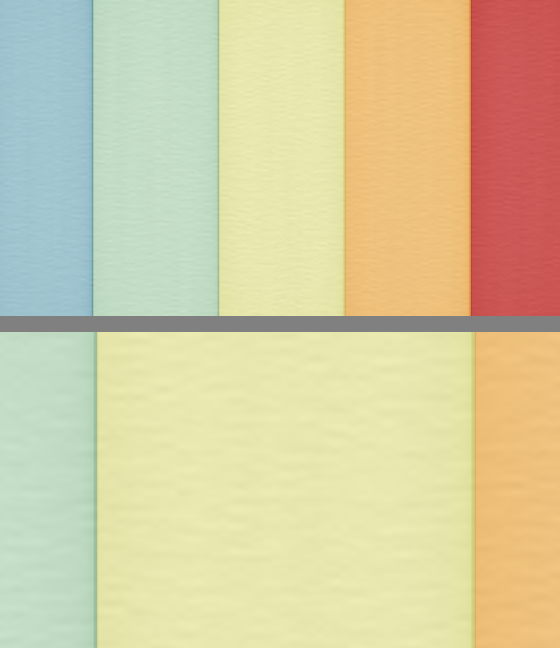
Top, the full canvas; bottom, a detail of the centre.
Reproduce this background procedurally as a Shadertoy shader.

```glsl
// Five vertical pastel paper panels with embossed grain and soft shaded seams.

const float PANEL_WIDTH = 0.2248;  // fraction of canvas width
const float FIRST_SEAM = 0.1663;
const float GRAIN_ROWS = 116.0;    // paper ridges per canvas height

float hash(vec2 p) {
    return fract(sin(dot(p, vec2(127.1, 311.7))) * 43758.5453);
}

float noise(vec2 p) {
    vec2 i = floor(p), f = fract(p);
    f = f * f * (3.0 - 2.0 * f);
    return mix(mix(hash(i), hash(i + vec2(1, 0)), f.x),
               mix(hash(i + vec2(0, 1)), hash(i + vec2(1, 1)), f.x), f.y);
}

vec3 panelColor(float index) {
    if (index < 0.5) return vec3(0.64, 0.78, 0.82);  // blue
    if (index < 1.5) return vec3(0.77, 0.867, 0.78); // mint
    if (index < 2.5) return vec3(0.907, 0.907, 0.69); // cream
    if (index < 3.5) return vec3(0.935, 0.765, 0.50); // apricot
    return vec3(0.805, 0.36, 0.35);                  // red
}

// Deepens a colour: the weaker a channel, the more it drops.
vec3 deepen(vec3 color, float amount) {
    return pow(color, vec3(1.0 + amount));
}

// Height of the paper: wavy horizontal ridges broken up by finer fibres.
float paperHeight(vec2 p, float rows) {
    float wobble = noise(p * vec2(14.0, 9.0)) * 1.2;
    float ridges = noise(vec2(p.x * 38.0, p.y * rows + wobble));
    float fibres = noise(p * vec2(110.0, rows * 1.2) + 31.0);
    return 0.7 * ridges + 0.3 * fibres;
}

// Light from above turns height differences into shading.
float emboss(vec2 p, float rows) {
    float stepY = 0.6 / rows;
    return paperHeight(p, rows) - paperHeight(p + vec2(0.0, stepY), rows);
}

// Faint long vertical streaks.
float streaks(vec2 p) {
    return noise(p * vec2(34.0, 2.5)) + 0.5 * noise(p * vec2(80.0, 4.0)) - 0.75;
}

// Shade of one panel; x runs from 0 at its left seam to 1 at its right seam.
vec3 shadePanel(vec3 color, float x) {
    float leftGlow = exp(-x * 9.0);
    float rightGlow = exp(-(1.0 - x) * 9.0);
    float rightShadow = exp(-(1.0 - x) * 38.0);
    return deepen(color, 0.14 * leftGlow + 0.12 * rightGlow + 0.30 * rightShadow);
}

void mainImage(out vec4 fragColor, in vec2 fragCoord) {
    vec2 uv = fragCoord / iResolution.xy;
    vec2 p = fragCoord / iResolution.y;

    // Panels, blended over one pixel at each seam
    float s = (uv.x - FIRST_SEAM) / PANEL_WIDTH + 1.0;
    float pixel = 1.0 / (iResolution.x * PANEL_WIDTH);
    float seam = floor(s + 0.5);
    float d = s - seam;
    vec3 leftSide = shadePanel(panelColor(seam - 1.0), min(1.0 + d, 1.0));
    vec3 rightSide = shadePanel(panelColor(seam), max(d, 0.0));
    vec3 color = mix(leftSide, rightSide, smoothstep(-0.5 * pixel, 0.5 * pixel, d));

    // Thin dark seam line
    float line = 1.0 - smoothstep(0.003, 0.006 + pixel, abs(d + 0.003));
    color = mix(color, deepen(color, 0.5) * 0.94, 0.6 * line);

    // Soft vignette toward the canvas border
    vec2 c = uv * 2.0 - 1.0;
    color = deepen(color, 0.05 * pow(abs(c.y), 4.0) + 0.05 * pow(abs(c.x), 6.0));

    // Paper grain and streaks
    color += 0.035 * emboss(p, GRAIN_ROWS) + 0.009 * streaks(p);

    fragColor = vec4(clamp(color, 0.0, 1.0), 1.0);
}
```
